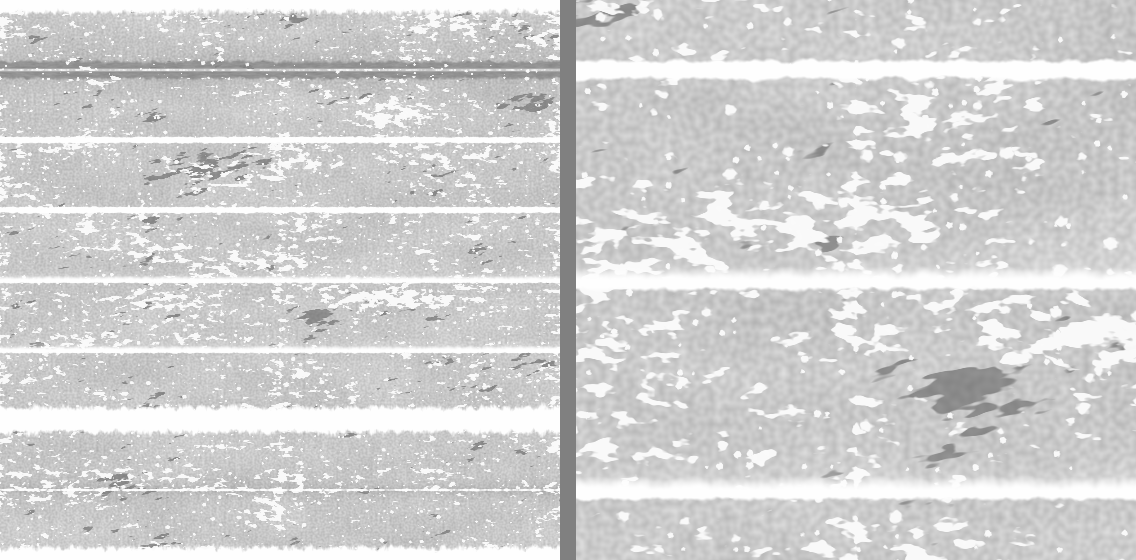
Left, the full canvas; right, a detail of the centre.
A three.js fragment shader for this texture:

```glsl
// Eight weathered grey planks with white gaps, flaking paint and dark scuffs.
varying vec2 vUv;

float hash(vec2 p) {
  vec3 q = fract(p.xyx * 0.1031);
  q += dot(q, q.yzx + 33.33);
  return fract((q.x + q.y) * q.z);
}

float gradientNoise(vec2 p) {
  vec2 cell = floor(p), f = fract(p);
  vec2 u = f * f * f * (f * (f * 6.0 - 15.0) + 10.0);
  vec4 dots;
  for (int i = 0; i < 4; i++) {
    vec2 corner = vec2(mod(float(i), 2.0), floor(float(i) / 2.0));
    float angle = 6.2832 * hash(cell + corner + 17.0);
    float d = dot(vec2(cos(angle), sin(angle)), f - corner);
    if (i == 0) dots.x = d;
    else if (i == 1) dots.y = d;
    else if (i == 2) dots.z = d;
    else dots.w = d;
  }
  return mix(mix(dots.x, dots.y, u.x), mix(dots.z, dots.w, u.x), u.y);
}

float fbm(vec2 p) {
  float sum = 0.0, amp = 1.0;
  for (int i = 0; i < 3; i++) {
    sum += amp * gradientNoise(p);
    p = p * 2.03 + 19.7;
    amp *= 0.6;
  }
  return sum;
}

// Soft elliptical area of heavier wear
float blotch(vec2 p, vec2 center, vec2 radius) {
  vec2 q = (p - center) / radius;
  return exp(-dot(q, q));
}

// Round paint chips scattered over a jittered grid
float chips(vec2 p, float chance) {
  vec2 cell = floor(p);
  vec2 center = 0.3 + 0.4 * vec2(hash(cell + 3.1), hash(cell + 8.7));
  float radius = mix(0.1, 0.27, hash(cell + 5.3));
  float d = length(fract(p) - center) + 0.12 * gradientNoise(p * 5.0);
  return step(hash(cell), chance) * (1.0 - smoothstep(radius - 0.06, radius + 0.06, d));
}

void main() {
  vec2 p = vUv;
  float seam = floor(p.y * 8.0 + 0.5);
  float d = p.y - seam / 8.0;
  float wide = float(seam < 0.5 || seam > 7.5 || abs(seam - 2.0) < 0.5);
  float crack = float(abs(seam - 1.0) < 0.5);
  float groove = float(abs(seam - 7.0) < 0.5);
  float faded = float(abs(seam - 3.5) < 0.7);

  // Grey wood with fine grain
  float tone = 0.783 + 0.04 * fbm(p * vec2(5.0, 13.0));
  tone += 0.09 * gradientNoise(p * 233.0) + 0.035 * gradientNoise(p * vec2(150.0, 22.0));
  tone -= 0.09 * crack * exp(-abs(d) / 0.012);

  // Dark groove with a pale line along its middle
  float rough = 0.005 * fbm(p * vec2(50.0, 30.0));
  float band = 1.0 - smoothstep(0.012, 0.018, abs(d) + rough);
  tone -= groove * 0.08 * exp(-abs(d) / 0.025);
  tone = mix(tone, 0.56 + 0.06 * fbm(p * vec2(40.0, 160.0)), groove * band * 0.92);
  tone = mix(tone, 0.78, groove * (1.0 - smoothstep(0.001, 0.004, abs(d))));

  // Slanted dark scuffs
  float scuffed = blotch(p, vec2(0.37, 0.695), vec2(0.12, 0.04))
    + blotch(p, vec2(0.92, 0.35), vec2(0.09, 0.03))
    + blotch(p, vec2(0.94, 0.19), vec2(0.035, 0.022))
    + blotch(p, vec2(0.95, 0.815), vec2(0.04, 0.018))
    + blotch(p, vec2(0.98, 0.93), vec2(0.035, 0.012))
    + blotch(p, vec2(0.56, 0.435), vec2(0.06, 0.022))
    + blotch(p, vec2(0.21, 0.15), vec2(0.04, 0.025))
    + blotch(p, vec2(0.27, 0.61), vec2(0.07, 0.012));
  vec2 slant = vec2(p.x, p.y - 0.22 * p.x);
  float scuff = fbm(slant * vec2(24.0, 75.0)) + 0.75 * fbm(p * vec2(6.0, 14.0) + 41.0);
  scuff = smoothstep(0.68, 0.84, scuff + 0.72 * scuffed);
  tone = mix(tone, 0.52 + 0.05 * gradientNoise(p * 170.0), scuff * 0.92);

  // Flaked paint, heavier in worn areas and along the vertical joints
  float worn = blotch(p, vec2(0.71, 0.79), vec2(0.13, 0.03))
    + blotch(p, vec2(0.82, 0.73), vec2(0.25, 0.025))
    + blotch(p, vec2(0.83, 0.955), vec2(0.15, 0.022))
    + blotch(p, vec2(0.68, 0.465), vec2(0.25, 0.024))
    + blotch(p, vec2(0.34, 0.54), vec2(0.18, 0.04))
    + blotch(p, vec2(0.07, 0.73), vec2(0.12, 0.02))
    + blotch(p, vec2(0.25, 0.465), vec2(0.12, 0.02));
  float joint = abs(fract(p.x * 2.0 + 0.5) - 0.5) * 0.5;
  worn += 0.55 * exp(-joint * joint / 0.0005) + 0.7 * exp(-joint / 0.0025);
  vec2 warped = p + vec2(0.0, 0.012 * gradientNoise(p * vec2(9.0, 5.0)));
  float flake = fbm(warped * vec2(42.0, 92.0)) + 0.6 * fbm(p * vec2(5.0, 11.0) + 7.0);
  flake = smoothstep(0.42, 0.58, flake + 0.4 * worn - 0.3 * groove * band);
  flake = max(flake, max(chips(p * vec2(62.0, 74.0), 0.1), chips(p * 125.0 + 9.0, 0.09)));
  tone = mix(tone, 0.985, flake * 0.96);

  // White gaps with ragged edges and a pale wash above some of them
  float width = mix(0.0055, 0.0225, wide);
  width = mix(mix(width, 0.0018, crack), 0.0006, groove);
  float ragged = mix(0.0022, 0.009, wide) * fbm(p * vec2(75.0, 38.0));
  float softness = mix(0.0012, 0.0045, wide);
  softness += 0.004 * faded * step(0.0, d);
  float gap = 1.0 - smoothstep(width - softness, width + softness, abs(d) + ragged);
  gap = max(gap, 0.5 * faded * step(0.0, d) * exp(-d / 0.008));
  tone = mix(tone, 0.995, gap);

  gl_FragColor = vec4(vec3(clamp(tone, 0.0, 1.0)), 1.0);
}
```
